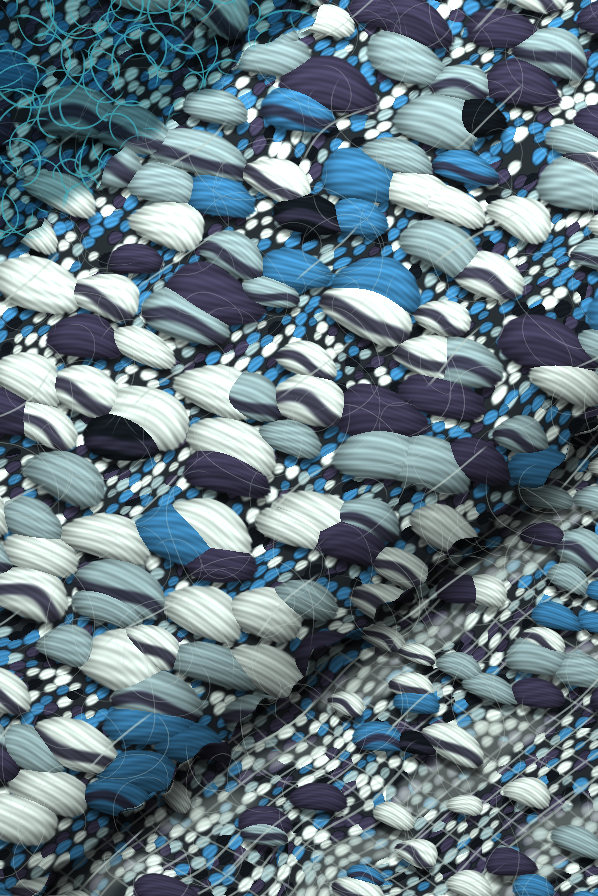
Write a WebGL 2 fragment shader that draws this texture.

```glsl
#version 300 es
precision highp float;
uniform vec2 u_resolution;
out vec4 outColor;

#define PALE vec3(0.86, 0.93, 0.90)
#define GREY vec3(0.57, 0.68, 0.69)
#define BLUE vec3(0.23, 0.49, 0.67)
#define PURPLE vec3(0.23, 0.22, 0.31)
#define DARK vec3(0.07, 0.09, 0.11)
#define TURQUOISE vec3(0.25, 0.68, 0.74)
#define STITCH vec2(0.017, 0.0125)
#define SLUB vec2(0.078, 0.050)
#define WEAVE_ANGLE 0.688
#define SLUB_ANGLE (-0.28)
#define FOLD (-0.021)
#define EDGE 0.55

struct Tuft { float height; vec2 local; vec3 id; };

vec3 hash3(vec2 cell) {
  vec3 q = fract(cell.xyx * vec3(0.1031, 0.1030, 0.0973));
  q += dot(q, q.yxz + 33.33);
  return fract((q.xxy + q.yzz) * q.zyx);
}

mat2 turn(float a) { return mat2(cos(a), -sin(a), sin(a), cos(a)); }

// Highest of the domed, arched yarn pieces scattered on a staggered grid
Tuft tufts(vec2 p, vec2 size, float jitter, float bend, float fill, float seed) {
  vec2 g = p / size;
  Tuft top = Tuft(0.0, vec2(0.0), vec3(0.0));
  for (int j = -1; j <= 1; j++) {
    float row = floor(g.y) + float(j);
    float shift = 0.43 * row;
    for (int i = -1; i <= 1; i++) {
      vec2 cell = vec2(floor(g.x - shift) + float(i), row);
      vec3 r = hash3(cell + seed);
      vec3 id = hash3(cell + seed + 71.7);
      vec2 d = g - cell - vec2(shift, 0.0) - 0.5 - (r.xy - 0.5) * jitter;
      d = turn((id.z - 0.5) * jitter) * d / (vec2(0.62, 0.53) * (0.75 + 0.45 * id.y));
      d.y += bend * d.x * d.x;
      float h = (1.0 - dot(d, d)) * (0.75 + 0.25 * id.x);
      if (r.z < fill && h > top.height) top = Tuft(h, d, id);
    }
  }
  return top;
}

// Thin curled hairs: partial rings around scattered centres
float hairs(vec2 p, float size, float width, float seed) {
  vec2 g = p / size;
  float w = max(width, 0.7 / u_resolution.y) / size, ink = 0.0;
  for (int j = -1; j <= 1; j++)
    for (int i = -1; i <= 1; i++) {
      vec2 cell = floor(g) + vec2(float(i), float(j));
      vec3 r = hash3(cell + seed);
      vec2 d = g - cell - r.xy;
      float ring = abs(length(d) - 0.35 - 0.6 * r.z);
      float arc = smoothstep(-0.1, 0.4, cos(atan(d.y, d.x) - 40.0 * r.z));
      ink = max(ink, arc * (1.0 - smoothstep(0.3 * w, w, ring)));
    }
  return ink;
}

float thread(float x, float period, float width) {
  float d = abs(fract(x / period) - 0.5) * period;
  return 1.0 - smoothstep(width * 0.4, width + 0.7 / u_resolution.y, d);
}

vec3 yarnColor(float pick, vec4 limits) {
  vec3 c = mix(PALE, GREY, step(limits.x, pick));
  c = mix(c, BLUE, step(limits.y, pick));
  c = mix(c, PURPLE, step(limits.z, pick));
  return mix(c, DARK, step(limits.w, pick));
}

void main() {
  vec2 p = gl_FragCoord.xy / u_resolution.y;
  vec2 warped = p + 0.005 * vec2(sin(p.y * 31.0 + 2.0 * sin(p.x * 17.0)),
                                 sin(p.x * 27.0 + 2.0 * sin(p.y * 23.0)));
  vec2 cloth = turn(WEAVE_ANGLE) * warped;
  float drift = sin(cloth.x * 19.0 + 2.0 * sin(cloth.y * 23.0)) * sin(cloth.y * 29.0 + cloth.x * 9.0);
  float lip = cloth.y + 0.005 * sin(cloth.x * 67.0) + 0.003 * sin(cloth.x * 151.0);
  float under = 1.0 - smoothstep(FOLD - 0.004, FOLD + 0.004, lip);
  float corner = smoothstep(EDGE - 0.012, EDGE + 0.012, lip);

  // Woven ground
  Tuft s = tufts(cloth, STITCH, 0.5, 0.2, 0.97, 3.0);
  vec4 shares = mix(vec4(0.30, 0.45, 0.80, 0.94), vec4(0.30, 0.47, 0.66, 0.88), under);
  vec3 color = yarnColor(clamp(s.id.x + 0.12 * drift, 0.0, 1.0), shares);
  color *= 0.85 + 0.3 * s.id.y + 0.10 * sin(s.local.y * 9.0 + s.local.x * 3.0);
  color = mix(DARK, color, 0.12 + 0.95 * smoothstep(0.0, 0.6, s.height));

  // Open grid and pale bands below the fold
  float band = cos((cloth.y + 0.075) * 45.0) + 0.5 * drift + 0.3 * sin(cloth.x * 60.0 + cloth.y * 90.0);
  float grid = max(thread(cloth.y, 0.021, 0.0013), 0.7 * thread(cloth.x + 0.3 * cloth.y, 0.026, 0.0011));
  color = mix(color, PALE * 0.88, under * 0.65 * grid);
  color = mix(color, PALE * (0.55 + 0.5 * s.height), under * 0.65 * smoothstep(0.4, 1.1, band));

  // Raised slubs with soft shade and spun fibres
  vec2 q = turn(SLUB_ANGLE) * warped;
  vec2 slubSize = SLUB * (under > 0.5 ? 0.62 : 1.0);
  float fill = mix(0.83, 0.30, under) * (1.0 - 0.65 * corner);
  float shade = tufts(q + vec2(-0.003, 0.010), slubSize, 0.75, 0.35, fill, 19.0).height;
  color *= 1.0 - 0.55 * smoothstep(0.0, 0.45, shade);
  Tuft b = tufts(q, slubSize, 0.75, 0.35, fill, 19.0);
  vec2 l = b.local;
  float spin = sin(l.y * 14.0 + 3.0 * sin(l.x * 2.0 + b.id.x * 20.0))
             + 0.8 * sin(l.y * 31.0 + l.x * 6.0 + b.id.y * 50.0);
  vec3 wool = yarnColor(b.id.z, vec4(0.36, 0.68, 0.80, 0.95));
  float core = smoothstep(-0.05, 0.15, 0.30 - abs(l.y + 0.25 + 0.2 * sin(l.x * 3.0 + b.id.x * 9.0)));
  wool = mix(wool, mix(PURPLE, DARK, 0.4 * b.id.x), core * step(0.48, b.id.x) * 0.9);
  wool *= 0.64 + 0.40 * smoothstep(0.0, 0.7, b.height) + 0.20 * l.y + 0.09 * spin;
  color = mix(color, wool, smoothstep(0.03, 0.16, b.height + 0.02 * spin));

  // Turquoise fuzz in the far corner
  color = mix(color, color * vec3(0.42, 0.56, 0.60), corner);
  float fuzz = max(hairs(warped, 0.055, 0.0016, 5.0), hairs(warped + 0.3, 0.034, 0.0013, 47.0));
  color = mix(color, TURQUOISE, corner * 0.8 * fuzz);

  // Drape light, fold shadow and pale loose fibres
  color *= mix(0.58 + 0.42 * smoothstep(FOLD, 0.09, cloth.y), 1.0, under);
  color *= mix(1.0, 1.0 - 0.78 * smoothstep(FOLD - 0.065, FOLD, cloth.y + 0.008 * drift), under);
  color *= 0.97 + 0.20 * smoothstep(0.25, 0.95, p.y) * (1.0 - corner);
  float loose = max(hairs(warped, 0.095, 0.0009, 83.0), 0.8 * hairs(warped.yx, 0.060, 0.0008, 29.0));
  float stray = thread(cloth.y + 0.006 * sin(cloth.x * 21.0), 0.093, 0.0012)
              * smoothstep(0.1, 0.6, sin(cloth.x * 27.0 + cloth.y * 40.0));
  color = mix(color, PALE * 0.9, (1.0 - 0.6 * corner) * max(0.30 * loose, 0.6 * stray));
  outColor = vec4(clamp(color, 0.0, 1.0), 1.0);
}
```
